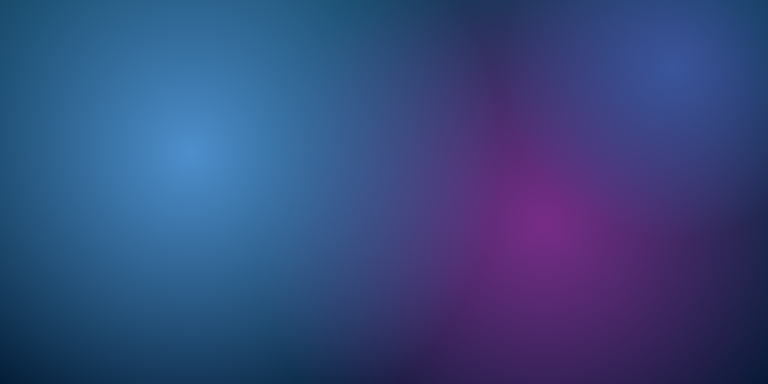
Reproduce this background procedurally as a WebGL 1 fragment shader.

```glsl
precision highp float;

uniform vec2 u_resolution;

// Blends a round glow over the backdrop, fading linearly to its rim.
// The centre is a fraction of the canvas, the radius a fraction of its height.
vec3 addGlow(vec3 backdrop, vec2 uv, vec2 center, float radius, vec3 tint) {
  vec2 aspect = vec2(u_resolution.x / u_resolution.y, 1.0);
  float dist = length((uv - center) * aspect);
  return mix(backdrop, tint, clamp(1.0 - dist / radius, 0.0, 1.0));
}

void main() {
  vec2 uv = gl_FragCoord.xy / u_resolution;

  // Night blue below, deep teal above
  vec3 color = mix(vec3(0.0, 0.094, 0.188), vec3(0.035, 0.22, 0.315), uv.y);

  // Purple, indigo and sky blue glows, back to front
  color = addGlow(color, uv, vec2(0.708, 0.415), 0.76, vec3(0.47, 0.175, 0.53));
  color = addGlow(color, uv, vec2(0.875, 0.823), 0.45, vec3(0.227, 0.335, 0.61));
  color = addGlow(color, uv, vec2(0.248, 0.602), 0.81, vec3(0.305, 0.56, 0.8));

  gl_FragColor = vec4(color, 1.0);
}
```
